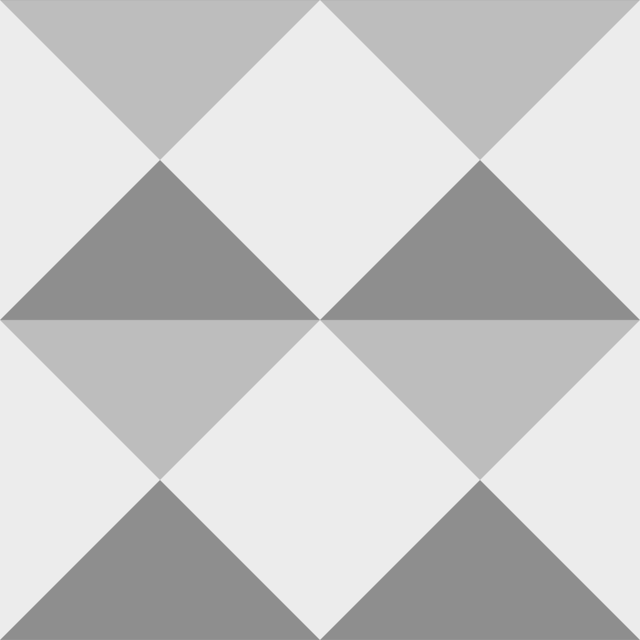
A three.js fragment shader for this pattern:

```glsl
// Two by two square tiles, each cut by its diagonals into pale sides, a light grey top and a dark grey base.
varying vec2 vUv;

void main() {
  // Tile coordinates, centred on each square
  vec2 tile = fract(vUv * 2.0) - 0.5;
  float softness = 0.002;

  // Top and bottom triangles, bounded by the diagonals
  float diagonalDistance = (abs(tile.y) - abs(tile.x)) * 0.7071;
  float triangles = smoothstep(-softness, softness, diagonalDistance);

  // Light above, dark below, blended where neighbouring tiles meet
  float seam = clamp((0.5 - abs(tile.y)) / softness, 0.0, 1.0);
  float upper = 0.5 + 0.5 * sign(tile.y) * seam;

  vec3 paleGrey = vec3(0.925);
  vec3 lightGrey = vec3(0.741);
  vec3 darkGrey = vec3(0.557);
  vec3 color = mix(paleGrey, mix(darkGrey, lightGrey, upper), triangles);
  gl_FragColor = vec4(color, 1.0);
}
```
